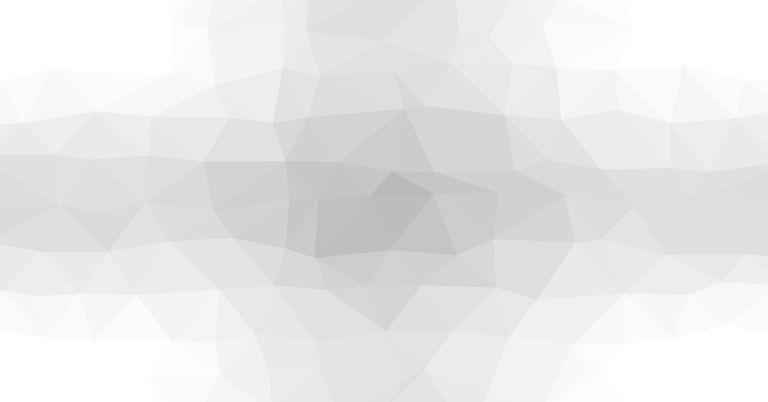
Reproduce this background procedurally as a Shadertoy shader.

```glsl
// Pale low-poly backdrop: flat grey triangles darkening along a soft cross.

#define CELL vec2(0.1425, 0.108)   // lattice spacing, in canvas heights
#define CENTER_Y 0.4925            // height of the crossing point
#define JITTER vec2(0.72, 0.54)    // vertex scatter, in cells
#define BAND_REACH vec2(4.0, 3.0)  // half widths of the two bands, in cells
#define ROW_SHADE 0.15             // darkness of the horizontal band
#define COLUMN_SHADE 0.13          // darkness of the vertical band
#define TONE_VARIATION 0.16        // relative tone change between facets

vec2 hash2(vec2 p) {
    vec3 q = fract(vec3(p.xyx) * vec3(0.1031, 0.1030, 0.0973));
    q += dot(q, q.yzx + 33.33);
    return fract((q.xx + q.yz) * q.zy);
}

// Scattered lattice point, in canvas heights from the crossing point
vec2 latticePoint(vec2 id) {
    return (id + (hash2(id + 57.0) - 0.5) * JITTER) * CELL;
}

// Signed distance to the line a-b, positive on its right side
float edgeDistance(vec2 p, vec2 a, vec2 b) {
    vec2 e = b - a;
    return dot(p - a, vec2(e.y, -e.x)) / length(e);
}

// Antialiased coverage of a counter-clockwise triangle
float coverage(vec2 p, vec2 a, vec2 b, vec2 c, float pixel) {
    float d = max(edgeDistance(p, a, b),
              max(edgeDistance(p, b, c), edgeDistance(p, c, a)));
    return clamp(0.5 - d / pixel, 0.0, 1.0);
}

// Flat grey of a facet, from its middle in lattice units
float facetTone(vec2 middle) {
    vec2 band = max(1.0 - abs(middle) / BAND_REACH, 0.0);
    float shade = COLUMN_SHADE * band.x + ROW_SHADE * band.y;
    float variation = hash2(floor(middle * 3.0 + 0.5) + 211.0).x - 0.5;
    return 1.0 - shade * (1.0 + TONE_VARIATION * variation);
}

void mainImage(out vec4 fragColor, in vec2 fragCoord) {
    float pixel = 1.0 / iResolution.y;
    vec2 p = (fragCoord - vec2(0.5, CENTER_Y) * iResolution.xy) * pixel;
    vec2 home = floor(p / CELL);
    float toneSum = 0.0;
    float weightSum = 0.0;

    // Each nearby cell is split in two along its shorter diagonal
    for (int j = -1; j <= 1; j++) {
        for (int i = -1; i <= 1; i++) {
            vec2 id = home + vec2(float(i), float(j));
            vec2 a = latticePoint(id);
            vec2 b = latticePoint(id + vec2(1.0, 0.0));
            vec2 c = latticePoint(id + vec2(1.0, 1.0));
            vec2 d = latticePoint(id + vec2(0.0, 1.0));
            bool rising = distance(a, c) < distance(b, d);

            float lower = coverage(p, a, b, rising ? c : d, pixel);
            float upper = coverage(p, c, d, rising ? a : b, pixel);
            vec2 lowerMid = id + vec2(rising ? 2.0 : 1.0, 1.0) / 3.0;
            vec2 upperMid = id + vec2(rising ? 1.0 : 2.0, 2.0) / 3.0;

            toneSum += lower * facetTone(lowerMid) + upper * facetTone(upperMid);
            weightSum += lower + upper;
        }
    }

    float tone = toneSum / max(weightSum, 0.001);
    fragColor = vec4(vec3(tone), 1.0);
}
```
